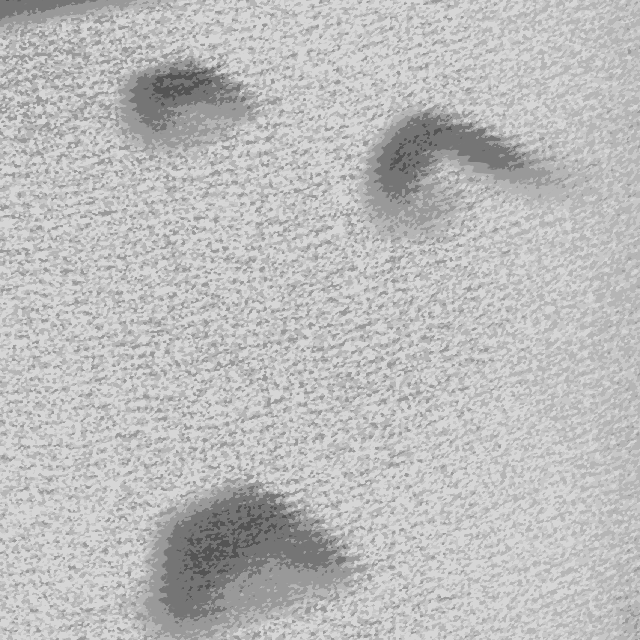
A Shadertoy shader for this texture:

```glsl
#define GRAIN_SCALE vec2(215.0, 270.0)
#define GRAIN_AMOUNT 0.32
#define RIDGE_COUNT 56.0
#define RIDGE_AMOUNT 0.042
#define BASE_TONE 0.778
#define STAIN_DEPTH 0.43
#define BAND_SOFTNESS 0.012
#define TAU 6.2831853

vec3 hash3(vec2 cell) {
    vec3 h = fract(vec3(cell.xyx) * vec3(0.1031, 0.1030, 0.0973));
    h += dot(h, h.yxz + 33.33);
    return fract((h.xxy + h.yzz) * h.zyx);
}

// Cellular noise: random cell tones blended by distance to their seeds
float cellGrain(vec2 p) {
    vec2 cell = floor(p);
    float tone = 0.0, total = 0.0;
    for (int j = -1; j <= 1; j++) {
        for (int i = -1; i <= 1; i++) {
            vec2 neighbour = cell + vec2(i, j);
            vec3 seed = hash3(neighbour + 40.0);
            vec2 offset = neighbour + seed.xy - p;
            float weight = exp(-10.0 * dot(offset, offset));
            tone += weight * seed.z;
            total += weight;
        }
    }
    return tone / max(total, 1e-5);
}

// Soft rotated ellipse, 1 in the core and 0 outside
float lobe(vec2 p, vec2 centre, vec2 radii, float angle) {
    float c = cos(angle), s = sin(angle);
    vec2 q = mat2(c, -s, s, c) * (p - centre) / radii;
    return 1.0 - smoothstep(0.25, 1.2, length(q));
}

float glow(vec2 p, vec2 centre, vec2 radii) {
    vec2 q = (p - centre) / radii;
    return exp(-dot(q, q));
}

float blend(float a, float b) {
    return 1.0 - (1.0 - a) * (1.0 - b);
}

// Three hooked smudges: a dense head, a falling tail and a pale underside
float stains(vec2 p) {
    float upperLeft = 0.86 * lobe(p, vec2(0.278, 0.868), vec2(0.085, 0.042), 0.1);
    upperLeft = blend(upperLeft, 0.48 * lobe(p, vec2(0.235, 0.835), vec2(0.050, 0.060), 0.4));
    upperLeft = blend(upperLeft, 0.48 * lobe(p, vec2(0.350, 0.852), vec2(0.080, 0.037), -0.5));
    upperLeft = blend(upperLeft, 0.33 * lobe(p, vec2(0.282, 0.815), vec2(0.115, 0.070), 0.1));

    float right = 0.83 * lobe(p, vec2(0.643, 0.768), vec2(0.078, 0.056), 0.8);
    right = blend(right, 0.50 * lobe(p, vec2(0.612, 0.722), vec2(0.050, 0.060), 0.0));
    right = blend(right, 0.72 * lobe(p, vec2(0.735, 0.775), vec2(0.115, 0.038), -0.43));
    right = blend(right, 0.27 * lobe(p, vec2(0.820, 0.735), vec2(0.125, 0.055), -0.3));
    right = blend(right, 0.30 * lobe(p, vec2(0.650, 0.680), vec2(0.105, 0.075), 0.2));

    float lower = 0.86 * lobe(p, vec2(0.345, 0.160), vec2(0.115, 0.080), 0.2);
    lower = blend(lower, 0.65 * lobe(p, vec2(0.295, 0.105), vec2(0.065, 0.095), -0.15));
    lower = blend(lower, 0.65 * lobe(p, vec2(0.460, 0.160), vec2(0.130, 0.055), -0.58));
    lower = blend(lower, 0.38 * lobe(p, vec2(0.400, 0.205), vec2(0.070, 0.045), -0.3));
    lower = blend(lower, 0.42 * lobe(p, vec2(0.380, 0.085), vec2(0.190, 0.075), 0.2));
    lower = blend(lower, 0.28 * lobe(p, vec2(0.290, 0.035), vec2(0.085, 0.065), 0.0));

    return blend(blend(upperLeft, right), lower);
}

// Broad lighting of the sheet
float sheetTone(vec2 p) {
    float tone = BASE_TONE;
    tone -= 0.050 * glow(p, vec2(0.06, 0.88), vec2(0.20, 0.13));
    tone -= 0.016 * glow(p, vec2(0.40, 0.45), vec2(0.35, 0.16));
    tone += 0.030 * glow(p, vec2(0.52, 0.95), vec2(0.25, 0.12));
    tone += 0.030 * glow(p, vec2(0.03, 0.25), vec2(0.20, 0.25));
    tone += 0.030 * glow(p, vec2(0.73, 0.18), vec2(0.20, 0.17));
    tone -= 0.040 * smoothstep(0.86, 1.0, p.x);
    tone -= 0.050 * glow(p, vec2(1.0, 0.03), vec2(0.04, 0.05));
    return tone;
}

// Snap to six greys with smooth transitions
float greyBands(float tone) {
    vec4 low = vec4(0.395, 0.53, 0.655, 0.745);
    vec4 bands = smoothstep(low - BAND_SOFTNESS, low + BAND_SOFTNESS, vec4(tone));
    float top = smoothstep(0.81 - BAND_SOFTNESS, 0.81 + BAND_SOFTNESS, tone);
    return 0.33 + dot(bands, vec4(0.13, 0.14, 0.11, 0.07)) + 0.06 * top;
}

void mainImage(out vec4 fragColor, in vec2 fragCoord) {
    vec2 p = fragCoord / iResolution.xy;

    // Ridges grow steeper to the right and waver along their length
    float across = p.y - 0.06 * p.x - 0.16 * p.x * p.x;
    float waver = 1.4 * sin(23.0 * p.x + 17.0 * p.y) + 0.9 * sin(67.0 * p.x - 43.0 * p.y);
    float ridge = sin(TAU * RIDGE_COUNT * across + waver);
    float grain = cellGrain(vec2(p.x, across) * GRAIN_SCALE) - 0.5;

    // Dark areas, with edges feathered along the ridges
    vec2 feathered = p + vec2(0.007, 0.003) * (ridge + 2.0 * grain);
    float dark = STAIN_DEPTH * stains(feathered);
    float corner = feathered.y - 0.972 - 0.17 * p.x;
    dark += 0.31 * smoothstep(-0.035, 0.020, corner);

    // Texture is calmer on the right and inside the dark areas
    float strength = mix(1.0, 0.52, smoothstep(0.60, 0.96, p.x));
    strength *= mix(1.0, 0.40, smoothstep(0.01, 0.12, dark));
    float texture1 = GRAIN_AMOUNT * grain + RIDGE_AMOUNT * ridge;
    float streak = 0.006 * sin(TAU * 70.0 * p.x) * smoothstep(0.75, 1.0, p.x);

    float tone = sheetTone(p) - dark + strength * texture1 + streak;
    fragColor = vec4(vec3(greyBands(tone)), 1.0);
}
```
